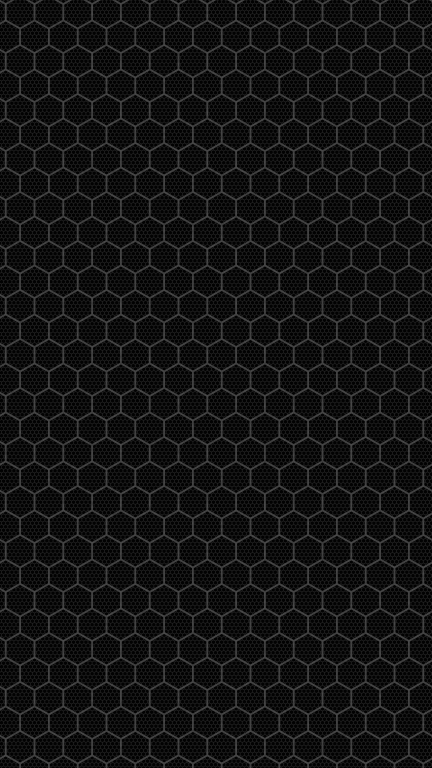
Reproduce this pattern procedurally as a Shadertoy shader.

```glsl
// Dark honeycomb of grey hexagon outlines over a much finer hexagonal mesh.

const float COLUMNS = 15.0;               // large cells across the canvas
const float ROWS = 31.35;                 // large cell rows down the canvas
const float ROW_PITCH = 0.8660254;        // row spacing of a unit-wide hexagon
const vec2 CELL_ORIGIN = vec2(0.698, 16.85);
const float MESH_DENSITY = 7.0;           // fine cells per large cell
const int SAMPLES = 4;                    // antialiasing grid per axis

const vec3 BASE_COLOR = vec3(0.006);
const vec3 MESH_COLOR = vec3(0.13);
const vec3 FRAME_COLOR = vec3(0.26);

vec2 hashGradient(vec2 cell) {
    float angle = 6.2831853 * fract(sin(dot(cell, vec2(127.1, 311.7))) * 43758.5);
    return vec2(cos(angle), sin(angle));
}

float gradientNoise(vec2 p) {
    vec2 cell = floor(p);
    vec2 f = fract(p);
    vec2 u = f * f * (3.0 - 2.0 * f);
    float a = dot(hashGradient(cell), f);
    float b = dot(hashGradient(cell + vec2(1, 0)), f - vec2(1, 0));
    float c = dot(hashGradient(cell + vec2(0, 1)), f - vec2(0, 1));
    float d = dot(hashGradient(cell + vec2(1, 1)), f - vec2(1, 1));
    return mix(mix(a, b, u.x), mix(c, d, u.x), u.y);
}

// Distance to the nearest edge of a pointy-top, unit-wide hexagon grid.
float hexEdgeDistance(vec2 p) {
    vec2 period = vec2(1.0, 2.0 * ROW_PITCH);
    vec2 a = mod(p + 0.5 * period, period) - 0.5 * period;
    vec2 b = mod(p, period) - 0.5 * period;
    vec2 q = abs(dot(a, a) < dot(b, b) ? a : b);
    return 0.5 - max(q.x, dot(q, vec2(0.5, ROW_PITCH)));
}

float lineMask(float dist, float halfWidth, float blur) {
    return 1.0 - smoothstep(halfWidth - blur, halfWidth + blur, dist);
}

vec3 honeycomb(vec2 p, float blur) {
    // Fine mesh
    float meshDistance = hexEdgeDistance(p * MESH_DENSITY);
    float mesh = lineMask(meshDistance, 0.095, blur * MESH_DENSITY);
    vec3 color = mix(BASE_COLOR, MESH_COLOR, mesh);

    // Large outlines with faint mottling
    float frame = lineMask(hexEdgeDistance(p), 0.033, blur);
    float mottle = 1.0 + 0.22 * gradientNoise(p * 9.0);
    return mix(color, FRAME_COLOR * mottle, frame);
}

void mainImage(out vec4 fragColor, in vec2 fragCoord) {
    float blur = 0.5 * COLUMNS / (iResolution.x * float(SAMPLES));
    vec3 sum = vec3(0.0);
    for (int y = 0; y < SAMPLES; y++) {
        for (int x = 0; x < SAMPLES; x++) {
            vec2 offset = (vec2(x, y) + 0.5) / float(SAMPLES) - 0.5;
            vec2 uv = (fragCoord + offset) / iResolution.xy;
            vec2 p = uv * vec2(COLUMNS, ROWS) - CELL_ORIGIN;
            sum += honeycomb(p * vec2(1.0, ROW_PITCH), blur);
        }
    }
    fragColor = vec4(sum / float(SAMPLES * SAMPLES), 1.0);
}
```
